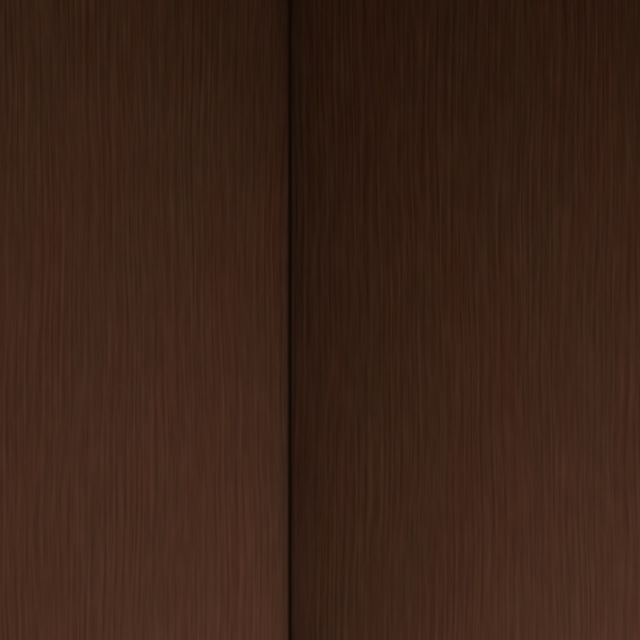
Give the GLSL for this texture, as a WebGL 1 fragment shader.

```glsl
precision highp float;
// Two dark brown wood panels meeting at one vertical seam, lit from below.
// Stretched cellular noise makes the broken fibres, layered sines the wavy
// grain lines and tint drift, and a smooth ramp per panel the shading.

uniform vec2 u_resolution;

#define SEAM_X 0.453
#define SEAM_HALF_WIDTH 0.0022
#define GRAIN_LINES 98.0
#define GRAIN_DEPTH 0.085
#define FIBRE_DEPTH 0.42
#define TINT_DRIFT 0.006
#define DARK_WOOD vec3(0.150, 0.078, 0.040)
#define LIGHT_WOOD vec3(0.292, 0.182, 0.132)
#define SEAM_COLOR vec3(0.045, 0.026, 0.022)

const float TAU = 6.2831853;

vec2 hash2(vec2 p) {
  vec2 q = vec2(dot(p, vec2(127.1, 311.7)), dot(p, vec2(269.5, 183.3)));
  return fract(sin(q) * 43758.545);
}

// Distance to the nearest scattered point, about 0 to 1.
float cellular(vec2 p) {
  vec2 cell = floor(p);
  vec2 local = fract(p);
  float nearest = 4.0;
  for (int j = -1; j <= 1; j++) {
    for (int i = -1; i <= 1; i++) {
      vec2 offset = vec2(float(i), float(j));
      vec2 d = offset + hash2(cell + offset) - local;
      nearest = min(nearest, dot(d, d));
    }
  }
  return sqrt(nearest);
}

// Gentle sideways wander of the grain along its length.
float wander(vec2 p) {
  return 0.003 * sin(p.y * 6.0 + p.x * 11.0)
       + 0.001 * sin(p.y * 21.0 - p.x * 27.0);
}

// Irregular vertical lines that fade in and out.
float grainLines(vec2 p) {
  float phase = p.x * TAU * GRAIN_LINES + 2.2 * sin(p.x * 61.0)
              + 1.5 * sin(p.x * 143.0 + p.y * 3.0);
  float strength = 0.7 + 0.3 * sin(p.x * 43.0 + 2.0 * sin(p.y * 7.0 + p.x * 9.0));
  return strength * (sin(phase) + 0.6 * sin(phase * 1.63 + p.y * 3.0));
}

// Short broken fibres at two scales, centred near zero.
float fibres(vec2 p) {
  float coarse = cellular(p * vec2(115.0, 6.0));
  float fine = cellular(p * vec2(215.0, 18.0) + 37.0);
  return 0.5 * coarse + 0.5 * fine - 0.5;
}

// Slow drift between reddish and olive patches.
float tint(vec2 p) {
  return 0.5 * sin(p.x * 19.0 + 2.0 * sin(p.y * 5.0))
       + 0.5 * sin(p.x * 71.0 - p.y * 7.0 + 1.5 * sin(p.y * 11.0));
}

// Broad light on each panel: bright low down, dim at the top and by the seam.
float panelLight(vec2 uv, float rightSide) {
  float across = mix(uv.x / SEAM_X, (uv.x - SEAM_X) / (1.0 - SEAM_X), rightSide);
  float leftLight = 0.96 - 0.24 * uv.y - 0.30 * uv.y * uv.y
                  - 0.28 * uv.y * across * across
                  + 0.17 * across * (1.0 - uv.y) * (1.0 - uv.y);
  float rightLight = 0.60 - 0.54 * uv.y
                   + (0.53 - 0.36 * uv.y) * smoothstep(-0.1, 1.0, across);
  return mix(leftLight, rightLight, rightSide);
}

void main() {
  vec2 uv = gl_FragCoord.xy / u_resolution;
  float pixel = 1.0 / u_resolution.x;
  float rightSide = step(SEAM_X, uv.x);
  float fromSeam = uv.x - SEAM_X;

  // Each panel gets its own stretch of grain.
  vec2 wood = uv + rightSide * vec2(3.7, 1.9);
  wood.x += wander(wood);

  // Wood tone
  float tone = panelLight(uv, rightSide);
  tone += GRAIN_DEPTH * grainLines(wood) + FIBRE_DEPTH * fibres(wood);
  vec3 color = DARK_WOOD + (LIGHT_WOOD - DARK_WOOD) * tone;

  // Tint patches, with a more olive cast near the top
  float warmth = tint(wood) - 0.7 * smoothstep(0.55, 1.0, uv.y);
  color += TINT_DRIFT * warmth * vec3(0.7, -0.45, -0.2);

  // Soft shade beside the seam, longer on the right panel
  float reach = mix(0.014, 0.035, rightSide);
  color *= 1.0 - 0.25 * exp(-abs(fromSeam) / reach);

  // Dark seam gap
  float soft = 0.0017 + pixel;
  float gap = 1.0 - smoothstep(SEAM_HALF_WIDTH - soft, SEAM_HALF_WIDTH + soft, abs(fromSeam));
  color = mix(color, SEAM_COLOR, gap);

  gl_FragColor = vec4(clamp(color, 0.0, 1.0), 1.0);
}
```
